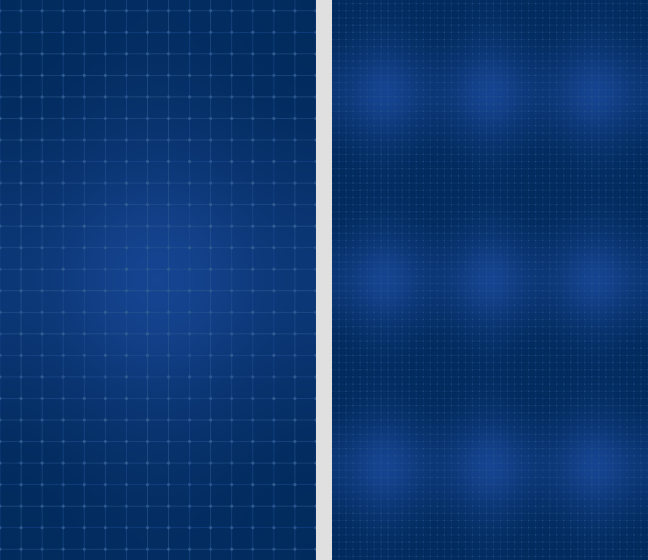
Left: one tile. Right: repeated 3 by 3.
A Shadertoy shader for this pattern:

```glsl
// Blueprint grid: faint ruled lines with node dots over a soft blue glow.

float hash(vec2 p) {
    vec3 q = fract(vec3(p.xyx) * 0.1031);
    q += dot(q, q.yzx + 33.33);
    return fract((q.x + q.y) * q.z);
}

// Share of one pixel covered by a band of the given half width.
float bandCoverage(float dist, float halfWidth, float pixel) {
    float near = max(dist - 0.5 * pixel, -halfWidth);
    float far = min(dist + 0.5 * pixel, halfWidth);
    return clamp((far - near) / pixel, 0.0, 1.0);
}

// Each line leans to blue or grey; each segment varies a little in strength.
vec3 drawLine(vec3 base, float coverage, vec2 lineId, vec2 segmentId) {
    vec3 ink = mix(vec3(0.10, 0.29, 0.60), vec3(0.21, 0.39, 0.57), hash(lineId));
    float strength = 0.55 + 0.15 * hash(segmentId);
    return mix(base, ink, coverage * strength);
}

void mainImage(out vec4 fragColor, in vec2 fragCoord) {
    vec2 uv = fragCoord / iResolution.xy;
    float pixel = 1.0 / iResolution.x;

    // Central glow; the sine flattens at the edges so it wraps smoothly.
    float glowDist = length(sin(3.14159 * (uv - 0.5)) * vec2(0.26, 0.42));
    vec3 color = mix(vec3(0.085, 0.265, 0.565), vec3(0.006, 0.168, 0.365),
                     smoothstep(0.0, 0.52, glowDist));

    // Nearest crossing, with offsets measured in canvas widths.
    vec2 repeats = vec2(15.0, 26.0);
    vec2 grid = uv * repeats + vec2(0.0, 0.5);
    vec2 nearest = floor(grid + 0.5);
    vec2 aspect = vec2(1.0, iResolution.y / iResolution.x);
    vec2 offset = (grid - nearest) * aspect / repeats;
    vec2 node = mod(nearest, repeats);
    vec2 cell = mod(floor(grid), repeats);

    // Ruled lines
    vec2 lines = vec2(bandCoverage(offset.x, 0.00115, pixel),
                      bandCoverage(offset.y, 0.00115, pixel));
    color = drawLine(color, lines.x, vec2(node.x, 71.0), vec2(node.x, cell.y + 40.0));
    color = drawLine(color, lines.y, vec2(93.0, node.y), vec2(cell.x + 60.0, node.y));

    // Dots on the crossings
    float dotMask = clamp(0.5 + (0.0049 - length(offset)) / pixel, 0.0, 1.0);
    vec3 dotInk = mix(vec3(0.16, 0.33, 0.57), vec3(0.21, 0.38, 0.58), hash(node + 17.0));
    color = mix(color, dotInk, 0.85 * dotMask);

    fragColor = vec4(color, 1.0);
}
```
